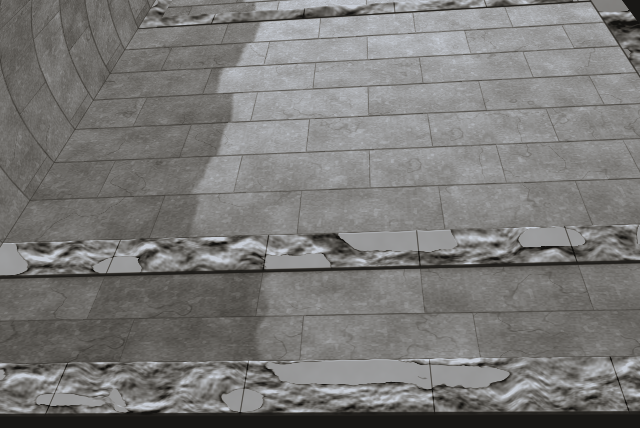
This texture is drawn by a WebGL 2 fragment shader. Its source:

```glsl
#version 300 es
precision highp float;
// Limestone wall in steep perspective: running-bond slabs, split-face bands, damp left side.
uniform vec2 u_resolution;
out vec4 outColor;

#define TILE_W 0.272      // slab length in wall units
#define JOINT 0.0009      // half width of the joints
#define LEFT_EDGE -0.656  // inner corner on the left
#define RIGHT_EDGE 0.685  // rough return on the right
#define LEDGE_TOP 0.568
#define LEDGE_LOW 0.65
#define DAMP_EDGE -0.33
#define MOTTLE 0.17
#define ROCK_RELIEF 1.7

float hash(vec2 p) {
  return fract(sin(dot(p, vec2(127.1, 311.7))) * 43758.5453);
}

float noise(vec2 p) {
  vec2 i = floor(p), f = fract(p);
  f = f * f * (3.0 - 2.0 * f);
  return mix(mix(hash(i), hash(i + vec2(1, 0)), f.x),
             mix(hash(i + vec2(0, 1)), hash(i + vec2(1, 1)), f.x), f.y);
}

float fbm(vec2 p) {
  float sum = 0.0, amp = 0.53;
  for (int i = 0; i < 4; i++) {
    sum += amp * noise(p);
    p = mat2(1.6, 1.2, -1.2, 1.6) * p + 7.3;
    amp *= 0.5;
  }
  return sum;
}

// Antialiased stroke of half width w at distance d.
float stroke(float d, float w) {
  float px = 0.8 / u_resolution.y;
  return min(1.0, 2.0 * w / px) * (1.0 - smoothstep(max(w - px, 0.0), w + px, abs(d)));
}

float cover(float d) {
  float px = 0.7 / u_resolution.y;
  return smoothstep(-px, px, d);
}

// Row coordinate (x) and row height (y) at wall depth v.
vec2 courses(float v) {
  if (v > 0.61) return vec2((LEDGE_LOW - v) / 0.1, 0.1);
  float w = LEDGE_TOP - v, s = 0.1049 - 0.0745 * w;
  return vec2(w / s, s * s / 0.1049);
}

// Distance to the nearest upright joint.
float uprightJoint(float u, float shift, float depth) {
  float f = fract((u - shift) / TILE_W);
  return min(f, 1.0 - f) * TILE_W * depth;
}

// Slab surface: tone per slab, mottling, pits, veins and joints.
float slab(float u, vec2 course, float shift, float depth, float tone) {
  vec2 id = vec2(floor((u - shift) / TILE_W), floor(course.x));
  vec2 s = vec2(u / TILE_W * 2.2, course.x) + 9.0 * hash(id);
  float cloud = fbm(s * 2.5);
  tone += 0.07 * (hash(id + 3.7) - 0.5) + MOTTLE * (cloud - 0.5);
  tone += 0.07 * (noise(s * 34.0) - 0.5) + 0.05 * smoothstep(0.72, 0.9, noise(s * 13.0));
  float vein = 1.0 - smoothstep(0.0, 0.02, abs(fbm(s * 1.3 + 4.0) - 0.5));
  tone -= 0.07 * vein * smoothstep(0.45, 0.7, noise(s * 1.7));
  float f = fract(course.x);
  float bed = stroke(min(f, 1.0 - f) * course.y, JOINT);
  float upright = stroke(uprightJoint(u, shift, depth), JOINT * 0.8);
  float wear = 0.45 + 0.55 * noise(s * 3.0);
  return mix(tone, 0.2, max(bed * 0.8, upright * 0.65) * wear);
}

float rockHeight(vec2 p) {
  p += 0.03 * vec2(noise(p * 13.0), noise(p * 17.0 + 5.0));
  return fbm(p * vec2(17.0, 36.0));
}

// Chiselled stone lit from above, with some smooth faces left uncut.
float rock(vec2 p, float flatness) {
  float h = rockHeight(p);
  float tone = 0.5 + ROCK_RELIEF * (rockHeight(p + vec2(0.003, 0.007)) - h);
  tone -= 0.22 * (1.0 - smoothstep(0.24, 0.42, h));
  tone += 0.1 * (noise(p * 150.0) - 0.5);
  float field = noise(p * vec2(7.0, 16.0) + 2.0) + 0.25 * (h - 0.5) + flatness;
  float face = smoothstep(0.73, 0.75, field);
  tone -= 0.15 * smoothstep(0.69, 0.73, field) * (1.0 - face);
  return mix(tone, 0.6 + 0.05 * (fbm(p * 20.0) - 0.5), face);
}

void main() {
  vec2 p = gl_FragCoord.xy / u_resolution.y;
  p.y = 1.0 - p.y;
  // Wall coordinates: v follows the beds, u the uprights.
  float v = (p.y + 0.066 * p.x) / (1.0 + 0.064 * p.x);
  float depth = v + 0.703;
  float u = (p.x - 0.84) / depth;
  bool lower = v > 0.61;

  // Main wall with its damp, darker left part.
  vec2 course = courses(v);
  float row = floor(course.x);
  float shift = lower ? 0.105 - 0.077 * (row + 1.0) : 0.157 - 0.136 * mod(row, 2.0);
  float edge = lower ? -0.156 : DAMP_EDGE + 0.07 * (hash(vec2(row, 8.0)) - 0.4);
  edge += 0.03 * (fbm(p * 18.0) - 0.5);
  float dry = smoothstep(-0.008, 0.008, u - edge);
  float dryTone = mix(0.69, 0.47, smoothstep(0.0, 0.8, v)) - 0.05 * smoothstep(0.1, 0.6, u);
  float tone = slab(u, course, shift, depth, mix(mix(0.47, 0.34, v / 0.85), dryTone, dry));

  // Side wall beyond the left corner.
  float side = LEFT_EDGE - u;
  vec2 sideCourse = courses(min(v + 0.72 * side, 0.6));
  float sideTone = slab(u, sideCourse, 0.136 * mod(floor(sideCourse.x), 2.0), depth, 0.4);

  // Split-face bands: rim, joints and shadow underneath.
  float flatness = lower ? -0.02 : 0.2 * smoothstep(0.05, 0.2, u) - 0.03;
  float rough = rock(p, flatness);
  float blockJoint = stroke(uprightJoint(u, 0.105, depth), JOINT);
  vec2 bands[3] = vec2[3](vec2(0.063, 0.086), vec2(LEDGE_TOP, 0.648), vec2(0.85, 0.972));
  for (int i = 0; i < 3; i++) {
    float top = bands[i].x + 0.003 * (noise(vec2(p.x * 40.0, i)) - 0.5);
    float low = bands[i].y, size = low - top;
    float block = rough + 0.12 * stroke(v - top, 0.002) - 0.3 * blockJoint;
    tone *= 1.0 - 0.2 * smoothstep(low - 0.001, low, v) * (1.0 - smoothstep(low, low + 0.2 * size, v));
    tone = mix(tone, block, cover(v - top) * cover(low - v));
    tone = mix(tone, 0.1, 0.9 * stroke(v - low, 0.045 * size));
  }

  // Rough returns at both sides, then the side wall and dark openings.
  tone = mix(tone, rough, cover(0.05 - side - u + LEFT_EDGE + 0.0 * v) * cover(0.086 - v) * cover(LEFT_EDGE + 0.055 - u));
  tone = mix(tone, rough - 0.1, cover(u - RIGHT_EDGE));
  tone = mix(tone, 0.15, 0.8 * stroke((u - RIGHT_EDGE) * depth, 0.002));
  tone = mix(tone, sideTone, cover(side));
  tone = mix(tone, 0.2, 0.6 * stroke(side * depth, JOINT));
  tone = mix(tone, 0.09, max(cover(u - 0.775), cover(v - 0.974)));

  // Bright stone is cool, dark stone is warm.
  tone = clamp(tone, 0.07, 0.8);
  outColor = vec4(tone * (1.0 + (0.58 - tone) * vec3(0.12, 0.0, -0.2)), 1.0);
}
```
